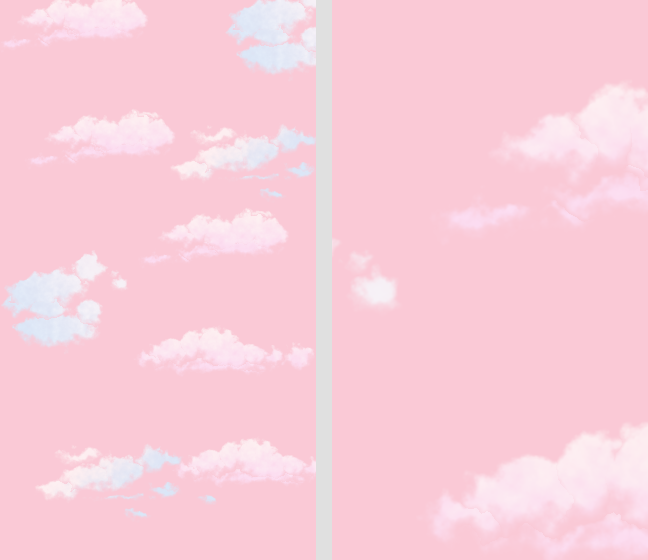
Left, the full canvas; right, a detail of the centre.
This texture is drawn by a Shadertoy shader. Its source:

```glsl
// Soft pink, white and pale blue clouds scattered over a flat pink sky.

const vec3 SKY = vec3(0.980, 0.788, 0.838);
const vec3 WARM_WHITE = vec3(0.992, 0.942, 0.948);
const vec3 COOL_WHITE = vec3(0.965, 0.950, 0.970);
const vec3 LILAC_PINK = vec3(0.987, 0.868, 0.951);
const vec3 PALE_BLUE = vec3(0.852, 0.910, 0.975);
const float CANVAS_WIDTH = 100.0; // all lengths are percent of the width
const float WARP_SIZE = 2.6;      // how far noise pushes the outlines
const float CRISP_EDGE = 1.5;     // fade depth on the upper rims
const float MISTY_EDGE = 3.4;     // fade depth on the undersides
const int PUFFS = 10;

// Ellipses of each cloud shape: centre x, y and radii x, y.
const vec4 HEAP[PUFFS] = vec4[](
    vec4(-15.0, 0.0, 5.5, 2.8), vec4(-8.5, 1.8, 5.5, 4.6),
    vec4(-1.0, 0.0, 7.0, 5.5), vec4(7.0, 1.5, 6.5, 6.2),
    vec4(13.0, 0.5, 5.8, 6.0), vec4(11.5, 7.2, 5.0, 1.7),
    vec4(4.5, -3.5, 14.0, 3.4), vec4(-23.0, -7.0, 5.5, 1.6),
    vec4(-13.5, -7.2, 2.4, 1.5), vec4(-7.0, -5.0, 9.0, 2.0));
const vec4 TOWER[PUFFS] = vec4[](
    vec4(-7.0, 3.5, 9.0, 6.3), vec4(2.0, 5.5, 8.0, 5.5),
    vec4(10.5, 11.5, 5.0, 4.6), vec4(-12.5, 0.0, 3.6, 2.6),
    vec4(1.0, -8.0, 12.5, 6.0), vec4(10.5, -3.0, 4.8, 4.2),
    vec4(-3.0, -1.0, 8.0, 4.0), vec4(20.8, 6.5, 2.6, 3.2),
    vec4(19.0, 10.5, 1.6, 1.3), vec4(-8.0, -8.0, 5.0, 4.0));
const vec4 DRIFT[PUFFS] = vec4[](
    vec4(-8.0, 8.0, 8.5, 2.6), vec4(-16.0, -2.3, 7.5, 3.2),
    vec4(-7.0, 1.0, 9.0, 4.4), vec4(3.5, 3.0, 7.5, 5.0),
    vec4(14.0, 7.0, 6.0, 4.8), vec4(19.5, 7.0, 4.0, 2.6),
    vec4(17.5, -3.0, 5.5, 2.6), vec4(4.0, -4.8, 10.0, 1.2),
    vec4(8.5, -11.0, 3.5, 1.6), vec4(31.7, -5.5, 3.6, 1.6));
const vec4 BANK[PUFFS] = vec4[](
    vec4(-23.0, -1.6, 4.3, 2.8), vec4(-16.0, 0.3, 5.5, 4.2),
    vec4(-9.0, 2.0, 5.2, 4.8), vec4(-0.5, 1.6, 7.2, 5.8),
    vec4(4.6, -1.0, 6.0, 4.6), vec4(10.4, -1.0, 4.6, 3.5),
    vec4(16.5, -1.6, 3.3, 3.0), vec4(25.0, -1.6, 5.0, 3.4),
    vec4(0.0, -4.3, 21.0, 2.2), vec4(10.0, -6.0, 4.5, 1.2));

float hash(vec2 cell) {
    vec3 q = fract(cell.xyx * vec3(0.1031, 0.1030, 0.0973));
    q += dot(q, q.yzx + 33.33);
    return fract((q.x + q.y) * q.z);
}

float valueNoise(vec2 p) {
    vec2 cell = floor(p), f = fract(p);
    f = f * f * (3.0 - 2.0 * f);
    return mix(mix(hash(cell), hash(cell + vec2(1, 0)), f.x),
               mix(hash(cell + vec2(0, 1)), hash(cell + vec2(1, 1)), f.x), f.y);
}

float fbm(vec2 p) {
    float sum = 0.0, amplitude = 0.53;
    for (int octave = 0; octave < 4; octave++) {
        sum += amplitude * valueNoise(p);
        p = mat2(1.6, 1.2, -1.2, 1.6) * p + 17.3;
        amplitude *= 0.5;
    }
    return sum;
}

// Blends one cloud over the colour; lightAxis points to its white side.
void paintCloud(inout vec3 color, vec2 p, vec4 puffs[PUFFS],
                vec3 lit, vec3 shade, vec2 lightAxis) {
    if (abs(p.x) > 42.0 || abs(p.y) > 22.0) return;

    // Ragged outline
    vec2 warp = vec2(fbm(p * 0.32 + 50.0), fbm(p * 0.32 + 90.0)) - 0.5;
    vec2 q = p + warp * WARP_SIZE * 2.0;
    float depth = -10.0, height = 0.0;
    for (int i = 0; i < PUFFS; i++) {
        vec2 r = puffs[i].zw, offset = (q - puffs[i].xy) / r;
        float d = (1.0 - length(offset)) * min(r.x, r.y);
        if (d > depth) { depth = d; height = offset.y; }
    }
    float grain = fbm(p * 0.6 + 130.0) - 0.5;
    depth += grain * 1.8 + 0.25;

    // Crisp top, misty underside
    float rim = mix(MISTY_EDGE, CRISP_EDGE, smoothstep(-0.7, 0.5, height));
    float cover = smoothstep(0.0, rim, depth);

    // Tint from shaded base to lit crown
    float light = smoothstep(-0.7, 0.9, dot(p, lightAxis) + grain * 0.9);
    cover *= 0.93 + 0.2 * min(grain, 0.3);
    color = mix(color, mix(shade, lit, light), cover);
}

void mainImage(out vec4 fragColor, in vec2 fragCoord) {
    vec2 p = fragCoord / iResolution.x * CANVAS_WIDTH;
    vec3 color = SKY;

    // Pink heaps
    const vec2 heaps[3] = vec2[](vec2(27.3, 170.8), vec2(35.9, 133.8), vec2(71.8, 102.5));
    for (int i = 0; i < 3; i++)
        paintCloud(color, p - heaps[i], HEAP, WARM_WHITE, LILAC_PINK, vec2(0.0, 0.11));

    // Blue towers, mixed drifts and pink banks, in pairs
    const vec2 towers[2] = vec2[](vec2(17.4, 80.6), vec2(88.4, 166.9));
    const vec2 drifts[2] = vec2[](vec2(77.5, 125.7), vec2(34.7, 24.5));
    const vec2 banks[2] = vec2[](vec2(69.4, 65.5), vec2(81.7, 30.3));
    for (int i = 0; i < 2; i++) {
        paintCloud(color, p - towers[i], TOWER, COOL_WHITE, PALE_BLUE, vec2(0.04, 0.025));
        paintCloud(color, p - drifts[i], DRIFT, WARM_WHITE, PALE_BLUE, vec2(-0.045, 0.06));
        paintCloud(color, p - banks[i], BANK, WARM_WHITE, LILAC_PINK, vec2(0.0, 0.11));
    }
    fragColor = vec4(color, 1.0);
}
```
